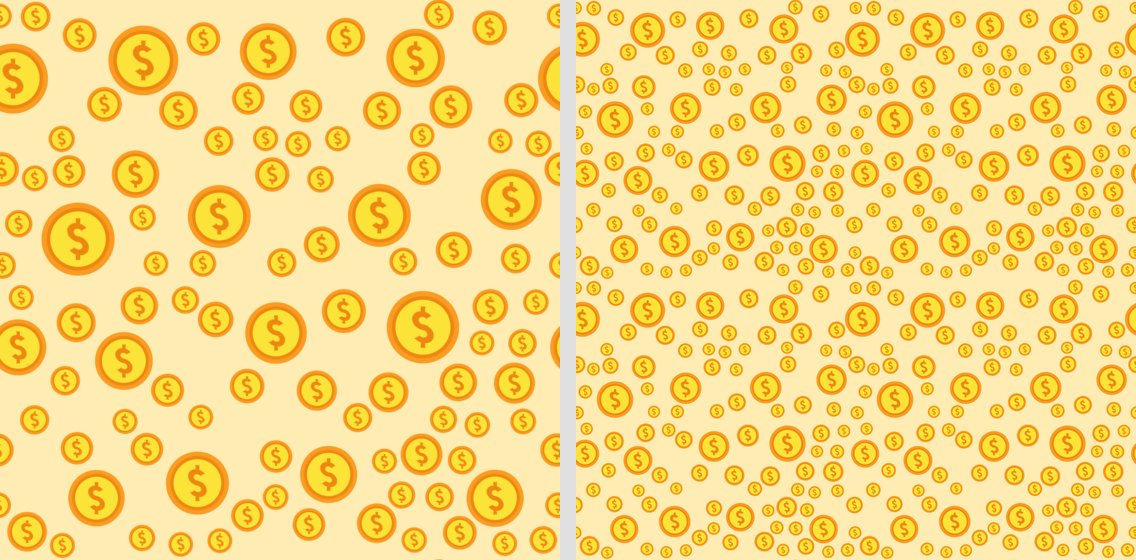
Left: one tile. Right: repeated 2 by 2.
This pattern is drawn by a Shadertoy shader. Its source:

```glsl
// Seamless scatter of flat gold coins with a curled, ticked emblem on a cream ground.
// Three wrapping jittered brick grids hold large, medium and small coins;
// each smaller coin shrinks to the room left by bigger ones, or is dropped.

// Layers: cells per side (even), jitter in cells, least and greatest radius
#define LARGE  vec4(4.0, 0.23, 0.050, 0.066)
#define MEDIUM vec4(8.0, 0.16, 0.029, 0.043)
#define SMALL  vec4(14.0, 0.15, 0.022, 0.027)
#define GAP 0.007
#define SEED 5.0
#define SOFTNESS 0.9
#define FACE_RADIUS 0.76
#define RIM_RADIUS 0.86
#define STROKE 0.078

const vec3 CREAM  = vec3(1.00, 0.925, 0.70);
const vec3 ORANGE = vec3(0.98, 0.61, 0.13);
const vec3 AMBER  = vec3(0.93, 0.53, 0.06);
const vec3 YELLOW = vec3(0.99, 0.89, 0.22);

vec3 hash(vec3 key) {
    uvec3 v = uvec3(key) * 1664525u + 1013904223u;
    for (int i = 0; i < 2; i++) {
        v.x += v.y * v.z;
        v.y += v.z * v.x;
        v.z += v.x * v.y;
        v ^= v >> 16u;
    }
    return vec3(v & 0xffffu) / 65535.0;
}

// One of the nine brick cells around p
vec2 nearCell(vec2 p, float cells, int k) {
    float row = floor(p.y * cells) + float(k / 3 - 1);
    float column = floor(p.x * cells - 0.5 * mod(row, 2.0)) + float(k % 3 - 1);
    return vec2(column, row);
}

// Coin of a cell: centre in xy, radius in z
vec3 candidate(vec2 cell, vec4 layer) {
    vec3 h = hash(vec3(mod(cell, layer.x), layer.x + SEED));
    float angle = 6.2832 * h.x;
    vec2 offset = layer.y * sqrt(h.y) * vec2(cos(angle), sin(angle));
    offset.x += 0.5 * mod(cell.y, 2.0);
    return vec3((cell + 0.5 + offset) / layer.x, mix(layer.z, layer.w, h.z * h.z));
}

vec3 fitToRoom(vec3 coin, float room, vec4 layer) {
    float radius = min(coin.z, room - GAP);
    return vec3(coin.xy, radius < layer.z ? 0.0 : radius);
}

float roomBesideLarge(vec2 p) {
    float room = 1.0;
    for (int k = 0; k < 9; k++) {
        vec3 coin = candidate(nearCell(p, LARGE.x, k), LARGE);
        room = min(room, distance(p, coin.xy) - coin.z);
    }
    return room;
}

// Coins farther than reach from p are skipped early (radius 0)
vec3 mediumCoin(vec2 p, int k, float reach) {
    vec3 coin = candidate(nearCell(p, MEDIUM.x, k), MEDIUM);
    if (distance(p, coin.xy) > coin.z + reach) return vec3(0.0);
    return fitToRoom(coin, roomBesideLarge(coin.xy), MEDIUM);
}

float roomBesideMedium(vec2 p) {
    float room = 1.0;
    for (int k = 0; k < 9; k++) {
        vec3 coin = mediumCoin(p, k, SMALL.w + GAP);
        if (coin.z > 0.0) room = min(room, distance(p, coin.xy) - coin.z);
    }
    return room;
}

vec3 smallCoin(vec2 p, int k, float reach) {
    vec3 coin = candidate(nearCell(p, SMALL.x, k), SMALL);
    if (distance(p, coin.xy) > coin.z + reach) return vec3(0.0);
    float room = min(roomBesideLarge(coin.xy), roomBesideMedium(coin.xy));
    return fitToRoom(coin, room, SMALL);
}

// Upper bowl of the emblem: a thick arc with straight-cut ends
float bowl(vec2 p) {
    const float halfSpan = 2.09, radius = 0.18;
    vec2 middle = vec2(cos(2.79), sin(2.79));
    p.y -= radius;
    float along = dot(p, middle);
    float across = abs(p.x * middle.y - p.y * middle.x);
    float ends = across * cos(halfSpan) - along * sin(halfSpan);
    return max(abs(length(p) - radius) - STROKE, ends);
}

// Two mirrored bowls with a tick above and below
float emblem(vec2 p) {
    float ticks = max(abs(p.x) - 0.06, abs(abs(p.y) - 0.48) - 0.09);
    vec2 q = vec2(p.x / 1.15, p.y + 0.17 * p.x);
    return min(ticks, min(bowl(q), bowl(-q)));
}

void paintCoin(inout vec3 color, vec2 p, vec3 coin, float soft) {
    if (coin.z <= 0.0 || distance(p, coin.xy) > coin.z + soft) return;
    vec2 q = (p - coin.xy) / coin.z;
    float d = length(q), w = soft / coin.z;
    color = mix(color, ORANGE, smoothstep(w, -w, d - 1.0));
    color = mix(color, AMBER, smoothstep(w, -w, d - RIM_RADIUS));
    color = mix(color, YELLOW, smoothstep(w, -w, d - FACE_RADIUS));
    color = mix(color, AMBER, smoothstep(w, -w, emblem(q)));
}

void mainImage(out vec4 fragColor, in vec2 fragCoord) {
    vec2 p = fragCoord / iResolution.y;
    float soft = SOFTNESS / iResolution.y;
    vec3 color = CREAM;
    for (int k = 0; k < 9; k++) {
        paintCoin(color, p, candidate(nearCell(p, LARGE.x, k), LARGE), soft);
        paintCoin(color, p, mediumCoin(p, k, soft), soft);
        paintCoin(color, p, smallCoin(p, k, soft), soft);
    }
    fragColor = vec4(color, 1.0);
}
```
